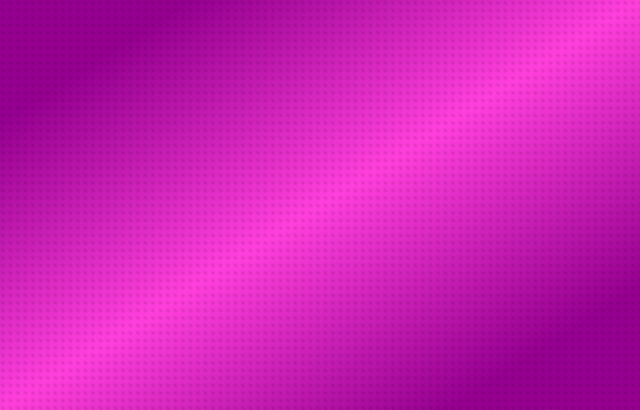
A Shadertoy shader for this background:

```glsl
// Magenta diagonal sheen fading to purple corners, embossed with a fine grid of dots.

const vec3 SHEEN_PINK = vec3(1.0, 0.245, 0.86);
const vec3 DEEP_PURPLE = vec3(0.588, 0.0, 0.565);
const float FADE_WIDTH = 0.70;      // sheen half-width across the diagonal
const float ROWS = 328.0 / 6.0;     // dot rows per canvas height

// Linear fade on both sides of the rising diagonal.
vec3 diagonalSheen(vec2 uv, float width) {
    float away = abs(uv.x - uv.y);
    return mix(SHEEN_PINK, DEEP_PURPLE, clamp(away / width, 0.0, 1.0));
}

// Soft oval spot, stretched along the falling diagonal.
float ovalSpot(vec2 p, vec2 center, vec2 radii) {
    vec2 d = p - center;
    vec2 axes = vec2(d.x + d.y, d.x - d.y) * 0.70711;
    vec2 q = axes / radii;
    return exp(-dot(q, q));
}

// One repeating tile: a dark dimple with a faint lit rim.
float dimpleShade(vec2 cell) {
    float dark = ovalSpot(cell, vec2(0.40), vec2(0.29, 0.20));
    float lit = ovalSpot(cell, vec2(0.76, 0.70), vec2(0.20, 0.16));
    return 1.0 - 0.12 * dark + 0.025 * lit;
}

void mainImage(out vec4 fragColor, in vec2 fragCoord) {
    vec2 uv = fragCoord / iResolution.xy;

    // Square tiles counted from the upper left corner
    vec2 fromTop = vec2(fragCoord.x, iResolution.y - fragCoord.y) / iResolution.y;
    vec2 cell = fract(fromTop * ROWS);

    vec3 color = diagonalSheen(uv, FADE_WIDTH) * dimpleShade(cell);
    fragColor = vec4(clamp(color, 0.0, 1.0), 1.0);
}
```
